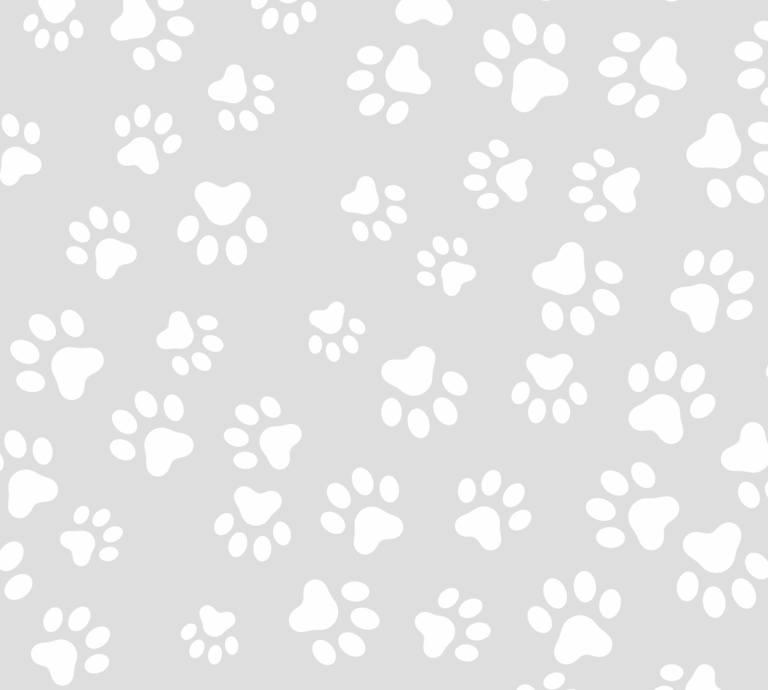
Write a WebGL 2 fragment shader that draws this pattern.

```glsl
#version 300 es
precision highp float;
// Scattered white paw prints of mixed size and heading on pale grey.
// A tilted grid with shifted columns holds one paw per cell; each paw is
// a smooth union of circles (pad) and mirrored ellipses (toes).
uniform vec2 u_resolution;
out vec4 fragColor;

vec3 hash3(vec2 cell) {
    vec3 q = fract(cell.xyx * vec3(0.1031, 0.1030, 0.0973));
    q += dot(q, q.yxz + 33.33);
    return fract((q.xxy + q.yzz) * q.zyx);
}

mat2 rotation(float angle) {
    float c = cos(angle), s = sin(angle);
    return mat2(c, s, -s, c);
}

float smoothMin(float a, float b, float blend) {
    float h = max(blend - abs(a - b), 0.0) / blend;
    return min(a, b) - 0.25 * blend * h * h;
}

float ellipse(vec2 p, vec2 radii) {
    float k = length(p / radii);
    return k * (k - 1.0) / max(length(p / (radii * radii)), 0.001);
}

// Distance to a paw of about unit radius, toes pointing up
float paw(vec2 p) {
    // Pad: round dome over two lobes
    vec2 q = p + vec2(0.0, 0.47);
    float dome = length(q - vec2(0.0, 0.09)) - 0.41;
    float leftLobe = length(q - vec2(-0.37, -0.22)) - 0.27;
    float rightLobe = length(q - vec2(0.37, -0.22)) - 0.27;
    float pad = smoothMin(smoothMin(dome, leftLobe, 0.25), rightLobe, 0.25);

    // Toes: inner and outer pair, leaning outwards
    vec2 m = vec2(abs(p.x), p.y);
    float inner = ellipse(rotation(0.15) * (m - vec2(0.33, 0.60)), vec2(0.24, 0.34));
    float outer = ellipse(rotation(0.42) * (m - vec2(0.78, 0.12)), vec2(0.23, 0.32));
    return min(pad, min(inner, outer));
}

void main() {
    float rows = 5.85;
    vec2 p = rotation(0.33) * (gl_FragCoord.xy / u_resolution.y) * rows + 20.0;

    // Shift each column so that no rows line up
    float column = floor(p.x);
    p.y += 0.5 * column + 0.3 * hash3(vec2(column, 7.0)).x;
    vec2 cell = floor(p);

    // Size, position and heading; small paws roam further in their cell
    vec3 rnd = hash3(cell + 3.0);
    float size = mix(0.24, 0.42, rnd.x);
    vec2 jitter = (2.0 * hash3(cell + 51.0).xy - 1.0) * (0.48 - size);
    vec2 local = rotation(6.2832 * rnd.y) * (fract(p) - 0.5 - jitter) / size;

    // Soft edge about one and a half pixels wide
    float edge = 0.8 * rows / (u_resolution.y * size);
    float ink = 1.0 - smoothstep(-edge, edge, paw(local));

    vec3 paleGrey = vec3(0.87);
    vec3 white = vec3(0.995);
    fragColor = vec4(mix(paleGrey, white, ink), 1.0);
}
```
